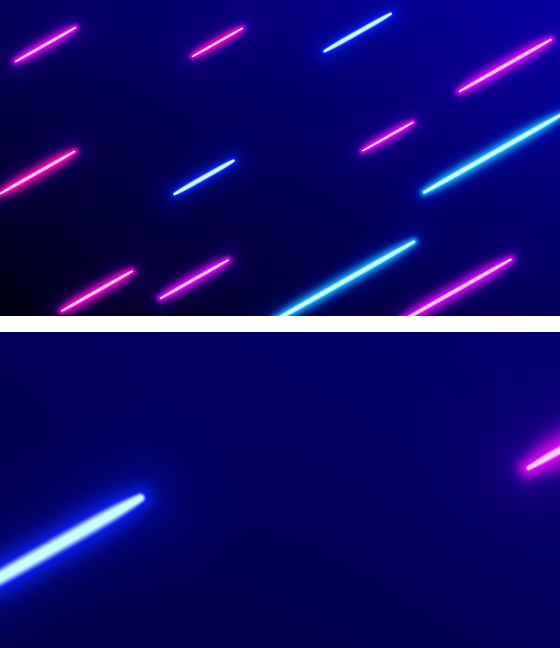
Top: the whole. Bottom: its middle third, enlarged.
A Shadertoy shader for this background:

```glsl
// Slanted neon light streaks floating over a deep blue diagonal gradient.
// A jittered grid scatters one capsule per cell; each is layered from
// a wide halo, a saturated glow and a pale, tapering core.

const float COLUMNS = 4.0;
const float ROWS = 3.0;
const float JITTER = 0.55;          // share of the cell a streak may wander
const float SLANT = 0.515;          // streak angle in radians

const vec3 NIGHT = vec3(0.0, 0.0, 0.07);
const vec3 ULTRAMARINE = vec3(0.02, 0.0, 0.63);

const vec3 MAGENTA = vec3(0.84, 0.02, 0.95);
const vec3 HOT_PINK = vec3(0.98, 0.02, 0.62);
const vec3 CYAN = vec3(0.08, 0.70, 1.0);
const vec3 BLUE = vec3(0.06, 0.12, 1.0);

const vec3 PINK_CORE = vec3(1.0, 0.80, 1.0);
const vec3 ICE_CORE = vec3(0.78, 1.0, 1.0);

const vec3 VIOLET_HALO = vec3(0.26, 0.0, 0.66);
const vec3 BLUE_HALO = vec3(0.0, 0.10, 0.95);

const float HALO_RADIUS = 0.030;
const float HALO_STRENGTH = 0.60;

float hash(vec2 p) {
    return fract(sin(dot(p, vec2(127.1, 311.7))) * 43758.5453);
}

// Returns the distance to a capsule axis and the position along it (-1..1).
vec2 streakCoords(vec2 p, vec2 center, vec2 direction, float halfLength) {
    vec2 offset = p - center;
    float along = clamp(dot(offset, direction), -halfLength, halfLength);
    return vec2(length(offset - direction * along), along / halfLength);
}

// Blends one streak over the colour below it.
vec3 addStreak(vec3 base, vec2 p, vec2 cell, vec2 cellSize) {
    float sizeSeed = hash(cell + 3.7);
    float tintSeed = hash(cell + 9.2);
    vec2 wander = vec2(hash(cell + 1.3), hash(cell + 5.9)) - 0.5;
    vec2 center = (cell + 0.5 + wander * JITTER) * cellSize;

    // Warm streaks by default
    float halfLength = mix(0.085, 0.21, sizeSeed * sizeSeed);
    float coreRadius = mix(0.0035, 0.0062, sizeSeed);
    float glowRadius = mix(0.017, 0.026, sizeSeed);
    vec3 tint = mix(MAGENTA, HOT_PINK, tintSeed * tintSeed);
    vec3 core = PINK_CORE;
    vec3 halo = VIOLET_HALO;

    // Cool streaks run along two diagonals of the grid
    float diagonal = cell.x - cell.y;
    bool isCyan = diagonal == 2.0;
    bool isBlue = diagonal == 0.0 && cell.x > 0.0;
    if (isCyan || isBlue) {
        halfLength = isCyan ? mix(0.21, 0.27, sizeSeed) : mix(0.08, 0.13, sizeSeed);
        coreRadius = isCyan ? 0.0080 : 0.0075;
        glowRadius = isCyan ? 0.023 : 0.018;
        tint = isCyan ? CYAN : BLUE;
        core = ICE_CORE;
        halo = BLUE_HALO;
    }

    vec2 direction = vec2(cos(SLANT), sin(SLANT));
    vec2 s = streakCoords(p, center, direction, halfLength);
    float taper = 1.0 - 0.4 * pow(abs(s.y), 4.0);
    float glowFalloff = s.x / (glowRadius * taper);
    float glow = exp(-glowFalloff * glowFalloff);
    float coreMask = 1.0 - smoothstep(0.35, 1.55, s.x / (coreRadius * taper));

    // Screen the halo, then lay the glow and core on top
    vec3 light = halo * HALO_STRENGTH * exp(-s.x / HALO_RADIUS);
    vec3 color = 1.0 - (1.0 - base) * (1.0 - light);
    color = mix(color, tint, glow);
    return mix(color, core, coreMask);
}

void mainImage(out vec4 fragColor, in vec2 fragCoord) {
    vec2 p = fragCoord / iResolution.y;
    float aspect = iResolution.x / iResolution.y;
    vec2 cellSize = vec2(aspect / COLUMNS, 1.0 / ROWS);

    // Diagonal background, brightest at the upper right
    float diagonal = 0.5 * (p.x / aspect + p.y);
    vec3 color = mix(NIGHT, ULTRAMARINE, diagonal);

    for (float row = 0.0; row < ROWS; row++) {
        for (float column = 0.0; column < COLUMNS; column++) {
            color = addStreak(color, p, vec2(column, row), cellSize);
        }
    }

    fragColor = vec4(color, 1.0);
}
```
